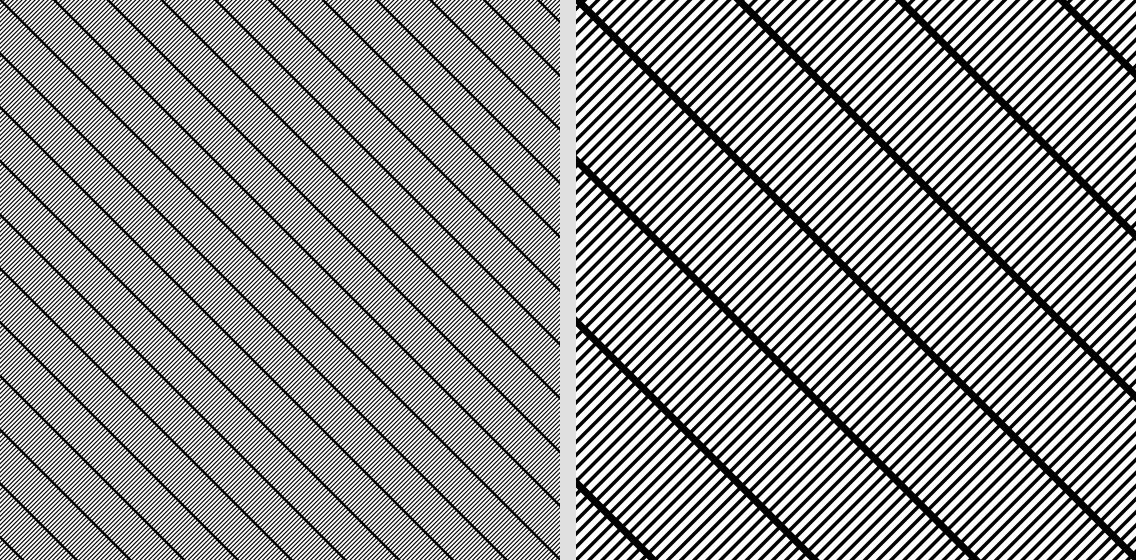
Left: the whole. Right: its middle third, enlarged.
This pattern is drawn by a three.js fragment shader. Its source:

```glsl
// Fine black hatching rising to the right on white, crossed by sparse bold
// lines falling to the right. Each set is a repeated 45 degree stripe whose
// edges are smoothed by the exact coverage of a square pixel.

varying vec2 vUv;

const vec3 PAPER = vec3(1.0);
const vec3 INK = vec3(0.0);

// Spacing, half width and phase are measured along the horizontal axis.
const float FINE_SPACING = 1.0 / 128.0;
const float FINE_HALF_WIDTH = 0.00149;
const float FINE_PHASE = 0.00012;

const float BOLD_SPACING = 0.096;
const float BOLD_HALF_WIDTH = 0.00303;
const float BOLD_PHASE = 1.0008;

// Share of a square pixel lying on one side of a diagonal edge.
float diagonalEdge(float t) {
  t = clamp(t, -1.0, 1.0);
  float tail = 0.5 * (1.0 - abs(t)) * (1.0 - abs(t));
  return t < 0.0 ? tail : 1.0 - tail;
}

// Ink coverage of evenly spaced diagonal lines along one coordinate.
float diagonalLines(float coord, float spacing, float halfWidth) {
  float pixel = max(0.5 * fwidth(coord), 1e-6);
  float offset = (fract(coord / spacing + 0.5) - 0.5) * spacing;
  return diagonalEdge((offset + halfWidth) / pixel)
       - diagonalEdge((offset - halfWidth) / pixel);
}

void main() {
  float rising = vUv.x - vUv.y - FINE_PHASE;
  float falling = vUv.x + vUv.y - BOLD_PHASE;

  float fine = diagonalLines(rising, FINE_SPACING, FINE_HALF_WIDTH);
  float bold = diagonalLines(falling, BOLD_SPACING, BOLD_HALF_WIDTH);

  // Overlay both sets of lines.
  float ink = 1.0 - (1.0 - fine) * (1.0 - bold);
  gl_FragColor = vec4(mix(PAPER, INK, ink), 1.0);
}
```
